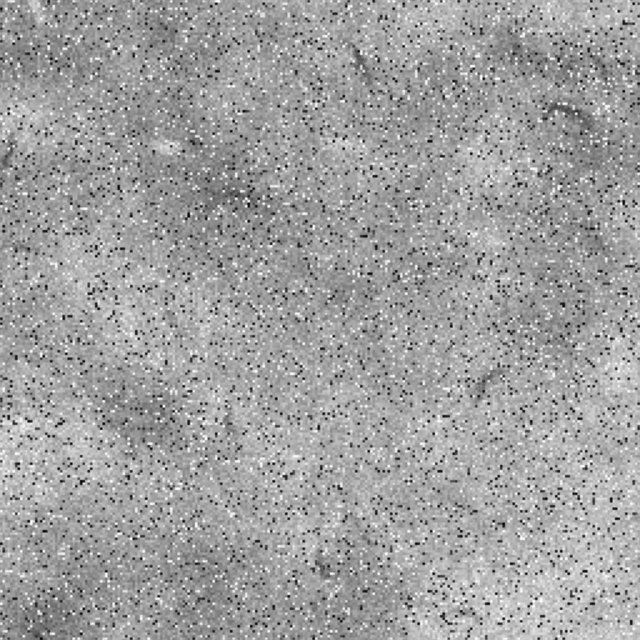
A WebGL 2 fragment shader for this texture:

```glsl
#version 300 es
precision highp float;
// Worn grey film: soft clouds, smudges and short scuffs under salt and pepper specks.

#define BASE_TONE 0.645
#define CLOUD_SCALE 3.8
#define CLOUD_CONTRAST 0.50
#define SMUDGE_DEPTH 0.19
#define SCUFF_DEPTH 0.34
#define SCUFF_ANGLE -0.6
#define GRAIN_CELLS 256.0
#define GRAIN_CONTRAST 0.15
#define PEPPER_SHARE 0.058
#define SALT_SHARE 0.060

uniform vec2 u_resolution;
out vec4 fragColor;

// Three random values in 0..1 for a lattice cell
vec3 hash3(vec2 cell, int seed) {
    uvec3 v = uvec3(ivec3(ivec2(floor(cell)), seed));
    v = v * 1664525u + 1013904223u;
    v.x += v.y * v.z; v.y += v.z * v.x; v.z += v.x * v.y;
    v ^= v >> 16u;
    v.x += v.y * v.z; v.y += v.z * v.x; v.z += v.x * v.y;
    return vec3(v >> 8u) / 16777216.0;
}

float valueNoise(vec2 p, int seed) {
    vec2 i = floor(p), f = fract(p);
    f = f * f * (3.0 - 2.0 * f);
    float low = mix(hash3(i, seed).x, hash3(i + vec2(1, 0), seed).x, f.x);
    float high = mix(hash3(i + vec2(0, 1), seed).x, hash3(i + vec2(1, 1), seed).x, f.x);
    return mix(low, high, f.y);
}

// Layered noise centred on zero
float clouds(vec2 p, int seed) {
    float sum = 0.0, weight = 0.42;
    for (int i = 0; i < 5; i++) {
        sum += weight * (valueNoise(p, seed + i) - 0.5);
        p = mat2(0.8, 0.6, -0.6, 0.8) * p * 2.1 + 3.7;
        weight *= 0.64;
    }
    return sum;
}

// Scattered soft strokes: positive is light, negative is dark
float strokes(vec2 p, float cells, float chance, float lightShare, vec2 size,
              float turn, float bend, int seed) {
    float sum = 0.0;
    vec2 home = floor(p * cells);
    for (int y = -1; y <= 1; y++) {
        for (int x = -1; x <= 1; x++) {
            vec2 cell = home + vec2(x, y);
            vec3 place = hash3(cell, seed), kind = hash3(cell, seed + 1);
            if (place.z > chance) continue;
            vec2 d = p - (cell + place.xy) / cells;
            float angle = SCUFF_ANGLE + turn * (kind.x - 0.5);
            float c = cos(angle), s = sin(angle);
            d = vec2(c * d.x + s * d.y, c * d.y - s * d.x);
            d.y += bend * (kind.z - 0.5) * d.x * d.x;
            vec2 q = d / (size * mix(0.5, 1.2, kind.z));
            float tone = kind.y < lightShare ? 0.8 : -1.0;
            sum += tone * mix(0.4, 1.0, place.z / chance) * exp(-dot(q, q));
        }
    }
    return sum;
}

// One grain cell: speck tone times cover, speck cover, fine grain
vec3 grainCell(vec2 cell) {
    vec3 h = hash3(cell, 71);
    float pepper = step(h.x, PEPPER_SHARE);
    float salt = step(1.0 - SALT_SHARE, h.x);
    float tone = pepper * mix(0.02, 0.34, h.y) + salt * mix(0.84, 1.0, h.y);
    return vec3(tone, pepper + salt, h.y + h.z - 1.0);
}

// Blend neighbouring cells across a narrow soft border
vec3 grain(vec2 p) {
    p -= 0.5;
    vec2 i = floor(p), f = smoothstep(0.08, 0.92, fract(p));
    vec3 low = mix(grainCell(i), grainCell(i + vec2(1, 0)), f.x);
    vec3 high = mix(grainCell(i + vec2(0, 1)), grainCell(i + vec2(1, 1)), f.x);
    return mix(low, high, f.y);
}

void main() {
    vec2 p = gl_FragCoord.xy / u_resolution.y;

    // Uneven ground
    float tone = BASE_TONE + CLOUD_CONTRAST * clouds(p * CLOUD_SCALE, 11);

    // Smudges and scuffs with ragged outlines
    vec2 ragged = p + 0.04 * vec2(clouds(p * 24.0, 23), clouds(p * 24.0, 37));
    float smudge = strokes(ragged, 4.0, 0.6, 0.3, vec2(0.095, 0.05), 1.6, 4.0, 41);
    float scuff = strokes(ragged, 6.0, 0.45, 0.45, vec2(0.034, 0.008), 2.6, 22.0, 53);
    float patchy = 1.0 + 1.5 * clouds(p * 30.0, 61);
    tone += patchy * (SMUDGE_DEPTH * smudge + SCUFF_DEPTH * scuff);

    // Fine grain, then specks on top
    vec3 g = grain(p * GRAIN_CELLS);
    tone += GRAIN_CONTRAST * g.z;
    tone = tone * (1.0 - g.y) + g.x;

    fragColor = vec4(vec3(clamp(tone, 0.0, 1.0)), 1.0);
}
```
